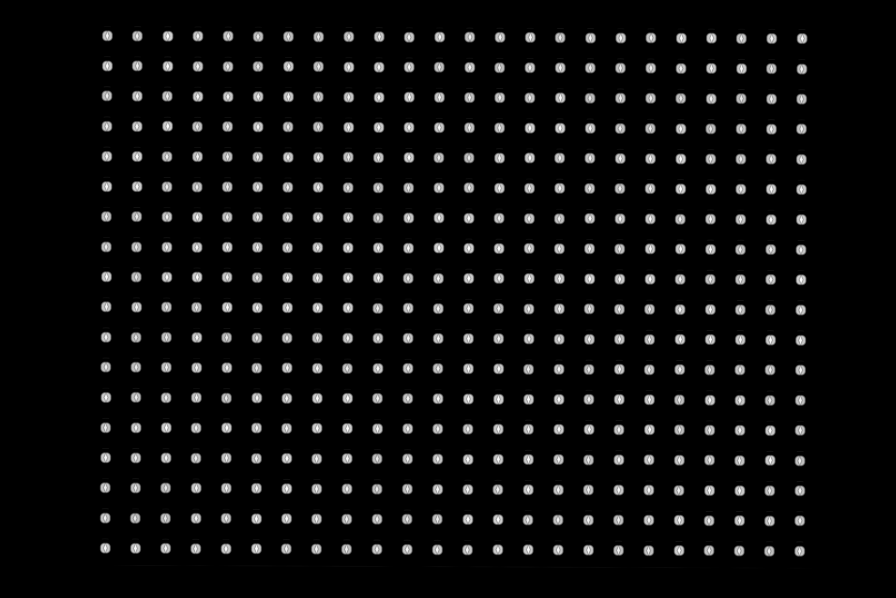
A WebGL 1 fragment shader for this pattern:

```glsl
precision highp float;
// A slightly tilted grid of small pale lamps on black. Each cell holds a soft
// rounded disc with a bright upright diamond core and a faint arc above it;
// noise and hashes vary the lamps, and a dim streak lies below the last row.

uniform vec2 u_resolution;

// Lengths are fractions of the canvas height, measured from its centre.
const vec2 COUNT = vec2(24.0, 18.0);
const vec2 PITCH = vec2(0.0505, 0.0504);
const vec2 GRID_CENTER = vec2(0.0093, 0.0093);
const float TILT = 0.0043;

const float LAMP_RADIUS = 0.0081;
const float LAMP_CORNER = 0.0064;
const float LAMP_BLUR = 0.0022;
const vec2 CORE_SIZE = vec2(0.0024, 0.0056);
const float JITTER = 0.0004;

const float BODY_LEVEL = 0.77;
const float GROOVE_LEVEL = 0.62;
const float CORE_LEVEL = 0.96;
const float VARIATION = 0.07;

const float ARC_HEIGHT = 0.0155;
const float ARC_HALF_WIDTH = 0.007;
const float ARC_BEND = 12.0;
const float ARC_LEVEL = 0.07;

const float STREAK_Y = -0.457;
const float STREAK_HALF_WIDTH = 0.62;
const float STREAK_LEVEL = 0.035;
const float LINE_WIDTH = 0.0016;

vec2 hash2(vec2 p) {
  vec2 k = vec2(dot(p, vec2(127.1, 311.7)), dot(p, vec2(269.5, 183.3)));
  return 2.0 * fract(sin(k) * 43758.5) - 1.0;
}

float gradientNoise(vec2 p) {
  vec2 i = floor(p);
  vec2 f = fract(p);
  vec2 u = f * f * (3.0 - 2.0 * f);
  vec2 e = vec2(1.0, 0.0);
  float low = mix(dot(hash2(i), f), dot(hash2(i + e), f - e), u.x);
  float high = mix(dot(hash2(i + e.yx), f - e.yx),
                   dot(hash2(i + e.xx), f - e.xx), u.x);
  return mix(low, high, u.y);
}

float roundedBox(vec2 p, float halfSize, float corner) {
  vec2 d = abs(p) - (halfSize - corner);
  return length(max(d, 0.0)) + min(max(d.x, d.y), 0.0) - corner;
}

// Soft line that keeps its total light when it is thinner than a pixel.
float softLine(float dist, float pixel) {
  float w = max(LINE_WIDTH, pixel);
  return (1.0 - smoothstep(0.0, w, abs(dist))) * LINE_WIDTH / w;
}

float lamp(vec2 p, vec2 id, float pixel) {
  vec2 wobble = hash2(id + 7.0);
  p -= JITTER * wobble;

  // Disc, darkened around the core and lit inside it
  float blur = max(LAMP_BLUR, 0.7 * pixel);
  float disc = 1.0 - smoothstep(-blur, blur,
                                roundedBox(p, LAMP_RADIUS, LAMP_CORNER));
  vec2 c = abs(p - vec2(JITTER * wobble.y, 0.0)) / CORE_SIZE;
  float diamond = c.x + c.y;
  float feather = max(0.3, 0.7 * pixel / CORE_SIZE.x);
  float core = 1.0 - smoothstep(1.0 - feather, 1.0 + feather, diamond);
  float groove = 1.0 - smoothstep(1.2, 1.9 + feather, diamond);
  float level = mix(mix(BODY_LEVEL, GROOVE_LEVEL, groove), CORE_LEVEL, core);

  // Slow drift over the grid plus a small difference per lamp
  float wear = gradientNoise(id * 0.37) + 0.5 * wobble.x;
  return disc * level * (1.0 + VARIATION * wear);
}

float faintArc(vec2 p, vec2 id, float pixel) {
  float curve = p.y - ARC_HEIGHT + ARC_BEND * p.x * p.x;
  float ends = 1.0 - smoothstep(0.6, 1.0, abs(p.x) / ARC_HALF_WIDTH);
  float strength = 0.75 + 0.25 * hash2(id + 31.0).x;
  return ARC_LEVEL * strength * ends * softLine(curve, pixel);
}

float streak(vec2 p, float pixel) {
  float ends = 1.0 - smoothstep(0.9, 1.0, abs(p.x) / STREAK_HALF_WIDTH);
  float broken = smoothstep(-0.3, 0.4, gradientNoise(vec2(p.x * 24.0, 3.5)));
  return STREAK_LEVEL * ends * broken * softLine(p.y - STREAK_Y, pixel);
}

void main() {
  float pixel = 1.0 / u_resolution.y;
  vec2 p = (gl_FragCoord.xy - 0.5 * u_resolution) * pixel - GRID_CENTER;

  // Turn into the frame of the grid, then split it into cells
  float c = cos(TILT);
  float s = sin(TILT);
  p = vec2(c * p.x - s * p.y, s * p.x + c * p.y);
  vec2 grid = p / PITCH + 0.5 * COUNT;
  vec2 id = floor(grid);
  vec2 local = (fract(grid) - 0.5) * PITCH;
  vec2 inside = step(vec2(0.0), id) * step(id, COUNT - 1.0);

  float light = lamp(local, id, pixel) + faintArc(local, id, pixel);
  light = light * inside.x * inside.y + streak(p, pixel);
  gl_FragColor = vec4(vec3(clamp(light, 0.0, 1.0)), 1.0);
}
```
